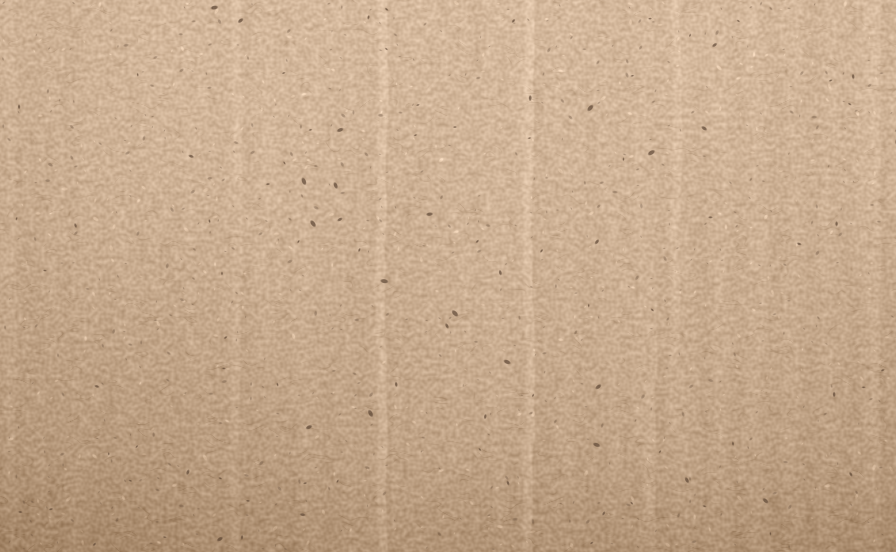
Give the GLSL for this texture, as a Shadertoy shader.

```glsl
// Brown corrugated cardboard under soft light that falls off toward the bottom.
// Pressed ridges and faint flutes run vertically; warped gradient noise makes
// the paper fibres, and hashed cells scatter dark and pale flecks.
#define DARK_KRAFT vec3(0.62, 0.50, 0.38)
#define PALE_KRAFT vec3(0.84, 0.73, 0.62)
#define FLECK_BROWN vec3(0.36, 0.27, 0.20)
#define RIDGE_HALF_WIDTH 0.0095
#define RIDGE_SPACING 0.265
#define RIDGE_START 0.428
#define FLUTE_COUNT 24.0
#define FIBRE_SCALE vec2(48.0, 115.0)
#define FIBRE_DEPTH 0.30
#define GRAIN_SCALE 145.0
#define GRAIN_DEPTH 0.38

// Integer hash giving two values in 0..1
vec2 hash2(vec2 cell) {
    uvec2 q = uvec2(ivec2(cell)) * uvec2(1597334673u, 3812015801u);
    uint n = (q.x ^ q.y) * 1597334673u;
    n = (n ^ (n >> 16)) * 2246822519u;
    n ^= n >> 13;
    return vec2(n & 65535u, n >> 16) / 65535.0;
}

float gradientDot(vec2 cell, vec2 offset) {
    float angle = 6.2832 * hash2(cell).x;
    return dot(vec2(cos(angle), sin(angle)), offset);
}

float gradientNoise(vec2 p) {
    vec2 i = floor(p), f = p - i;
    vec2 w = f * f * f * (f * (f * 6.0 - 15.0) + 10.0);
    vec2 e = vec2(1.0, 0.0);
    return mix(mix(gradientDot(i, f), gradientDot(i + e, f - e), w.x),
               mix(gradientDot(i + e.yx, f - e.yx), gradientDot(i + 1.0, f - 1.0), w.x), w.y);
}

// Pale pressed band, soft on the left, with a thin shadow on its right edge
float ridge(vec2 p, float x, float seed, float raggedness) {
    float wobble = gradientNoise(vec2(seed, p.y * 3.0)) * 0.008
                 + gradientNoise(vec2(seed + 7.3, p.y * 16.0)) * 0.005 * raggedness;
    float d = p.x - x - wobble;
    float w = RIDGE_HALF_WIDTH;
    float band = smoothstep(-w * 1.3, -w * 0.5, d) * (1.0 - smoothstep(w * 0.6, w * 1.1, d));
    float shadow = smoothstep(w * 0.6, w * 1.2, d) * (1.0 - smoothstep(w * 1.2, w * 2.8, d));
    return band - 0.45 * shadow;
}

float allRidges(vec2 p, float width) {
    float sum = 0.0;
    for (int i = 0; i < 3; i++) {
        float k = float(i);
        float strength = i == 0 ? 0.5 : 1.0;
        sum += strength * ridge(p, RIDGE_START + k * RIDGE_SPACING, k * 5.7 + 1.4, 0.3 + 0.5 * k);
    }
    // Broken pair on the right, and weak bands near both sides
    sum += 0.65 * smoothstep(0.25, 0.5, p.y) * ridge(p, 0.755 * width, 21.4, 0.8);
    sum += 0.55 * (1.0 - smoothstep(0.4, 0.58, p.y)) * ridge(p, 0.727 * width, 27.6, 0.8);
    sum += 0.3 * ridge(p, 0.013 * width, 33.4, 0.5);
    sum += 0.5 * ridge(p, 0.978 * width, 39.7, 1.0);
    return sum;
}

// One small turned ellipse in a random share of the cells
float flecks(vec2 p, float cells, float share, float maxRadius, float seed) {
    vec2 id = floor(p * cells);
    vec2 pick = hash2(id + seed), place = hash2(id + seed + 311.0);
    vec2 d = p - (id + 0.2 + 0.6 * place) / cells;
    float angle = 6.2832 * pick.y;
    d = mat2(cos(angle), sin(angle), -sin(angle), cos(angle)) * d;
    d.x *= 0.55;
    float size = pick.x / share;
    float radius = maxRadius * mix(0.35, 1.0, size * size * size);
    float soft = 0.7 / iResolution.y;
    return step(pick.x, share) * (1.0 - smoothstep(radius - soft, radius + soft, length(d)));
}

// Faint curved crease
float crease(vec2 p) {
    float t = clamp((p.y - 0.75) / 0.11, 0.0, 1.0);
    vec2 q = vec2(0.742 + 0.055 * t * t, mix(0.75, 0.86, t));
    return 1.0 - smoothstep(0.001, 0.005, length(p - q));
}

void mainImage(out vec4 fragColor, in vec2 fragCoord) {
    vec2 p = fragCoord / iResolution.y;
    float width = iResolution.x / iResolution.y;
    float u = p.x / width;

    // Broad light, darkest at the lower corners
    float fall = 1.0 - p.y;
    float side = (u - 0.58) * (u - 0.58);
    float tone = 0.99 - 0.12 * fall - 0.42 * fall * fall - side * (0.35 + 0.6 * fall * fall);
    tone -= 0.10 * smoothstep(0.2, 0.0, p.y);
    tone += 0.07 * gradientNoise(p * vec2(5.0, 2.0));

    // Flutes, clearer toward the right
    float flute = sin(6.2832 * (u * FLUTE_COUNT + 0.25 * gradientNoise(p * vec2(4.0, 3.0))));
    tone += flute * mix(0.012, 0.04, smoothstep(0.5, 1.0, u));
    tone += 0.05 * gradientNoise(vec2(p.x * 26.0, p.y * 1.2));
    tone += 0.17 * allRidges(p, width) + 0.10 * crease(p);

    // Paper fibres and fine grain
    vec2 warp = vec2(gradientNoise(p * 28.0), gradientNoise(p * 28.0 + 51.7)) * 0.012;
    float fibre = gradientNoise((p + warp) * FIBRE_SCALE);
    float strand = 1.0 - smoothstep(0.0, 0.12, abs(gradientNoise((p + warp) * FIBRE_SCALE * 0.7 + 83.1)));
    float patches = smoothstep(0.05, 0.4, gradientNoise(p * vec2(24.0, 36.0) + 17.3));
    tone += FIBRE_DEPTH * fibre - 0.20 * strand * patches;
    tone += GRAIN_DEPTH * gradientNoise(p * GRAIN_SCALE + 9.2);

    // Flecks of bark and bleached pulp
    vec3 color = mix(DARK_KRAFT, PALE_KRAFT, tone);
    color = mix(color, FLECK_BROWN, 0.70 * flecks(p, 19.0, 0.16, 0.0036, 100.0));
    color = mix(color, FLECK_BROWN, 0.35 * flecks(p, 41.0, 0.20, 0.0024, 900.0));
    color += 0.09 * flecks(p, 37.0, 0.18, 0.0028, 1700.0);
    fragColor = vec4(clamp(color, 0.0, 1.0), 1.0);
}
```
